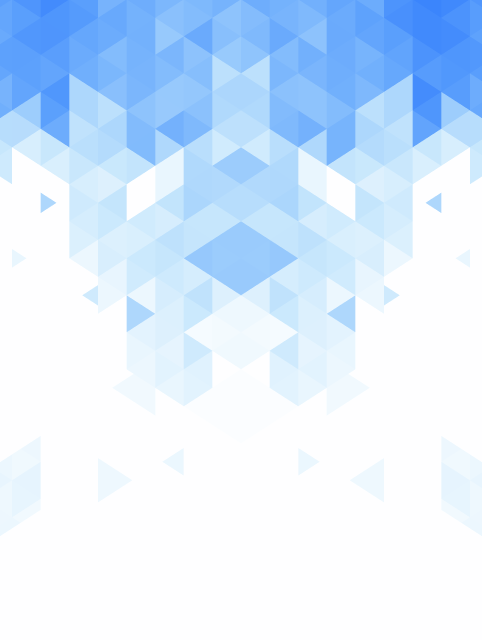
Write a Shadertoy shader that draws this background.

```glsl
// Mirrored mosaic of blue triangles that dissolves downward into white.

// Per column from the centre: upper tone, lower tone, break row, last row
const vec4 COLUMNS[9] = vec4[9](
    vec4(2.6, 1.5, 0.0, 8.0), vec4(2.6, 1.7, 2.0, 8.8), vec4(2.6, 1.5, 2.0, 8.8),
    vec4(3.1, 1.2, 2.2, 8.4), vec4(3.2, 1.5, 0.8, 6.5), vec4(3.9, 1.6, 0.4, 5.5),
    vec4(4.4, 1.5, 1.7, 2.9), vec4(4.3, 2.0, 1.0, 2.5), vec4(3.8, 1.6, 1.4, 3.0));

// Loose triangles: edge column, row, signed width, tone
const vec4 SHARDS[6] = vec4[6](
    vec4(7.0, 3.5, -0.55, 1.6), vec4(5.0, 6.0, 0.55, 0.9), vec4(8.0, 5.0, -0.5, 0.4),
    vec4(2.0, 10.5, 0.75, 0.35), vec4(5.0, 11.0, -1.2, 0.3), vec4(3.0, 8.5, 1.5, 0.25));

vec3 blueRamp(float tone) {
    const vec3 RAMP[6] = vec3[6](
        vec3(0.995, 0.998, 1.0), vec3(0.79, 0.91, 0.99), vec3(0.61, 0.80, 0.99),
        vec3(0.46, 0.70, 0.99), vec3(0.35, 0.62, 0.99), vec3(0.23, 0.52, 0.99));
    tone = clamp(tone, 0.0, 4.999);
    int i = int(tone);
    return mix(RAMP[i], RAMP[i + 1], fract(tone));
}

// True when both diagonal coordinates lie in the span: a rhombus on the axis
bool inRhombus(vec2 diagonal, float low, float high) {
    return all(greaterThanEqual(diagonal, vec2(low))) && all(lessThan(diagonal, vec2(high)));
}

vec3 mosaic(vec2 uv) {
    float side = uv.x - 0.5 * iResolution.x / iResolution.y;
    float x = abs(side) / 0.0447;
    float row = (0.8854 - uv.y) / 0.0578;

    // Two diagonal families and the column lines cut the plane into triangles
    vec2 diagonal = row + vec2(0.5, -0.5) * x;
    vec2 cell = floor(diagonal);
    float axis = cell.x - cell.y;
    float facing = x < axis ? -1.0 : 1.0;
    float middle = 0.5 * (cell.x + cell.y + 1.0);
    float column = floor(x);

    // Column fade, sampled once per triangle
    vec4 profile = COLUMNS[int(min(column, 8.0))];
    float tone = 0.0;
    if (middle < profile.z) {
        float fall = (middle + 2.0) / (profile.z + 2.0);
        tone = profile.x * (1.1 - 0.25 * fall) * (side > 0.0 ? 1.04 : 0.94);
    } else if (middle < profile.w) {
        tone = profile.y * (1.0 - 0.8 * (middle - profile.z) / (profile.w - profile.z));
    }
    float shimmer = sin(cell.x * 2.3 + facing) + sin(cell.y * 3.7 + axis)
                  + 0.7 * sin(middle * 5.1 + column * 1.9);
    tone += 0.17 * shimmer * min(tone, 1.0);

    // Stack of rhombi down the centre
    if (inRhombus(diagonal, 2.0, 4.0)) tone = 1.45 + 0.1 * shimmer;
    if (inRhombus(diagonal, 2.0, 3.0)) tone = 2.0;
    if (inRhombus(diagonal, 4.0, 6.0)) tone = 2.1 + 0.12 * shimmer;
    if (inRhombus(diagonal, 6.0, 8.0)) tone = 0.25 + 0.04 * shimmer;
    if (inRhombus(diagonal, 8.0, 10.0)) tone = 0.06;

    // Accent cells and bright slanted windows
    if (cell == vec2(-1.0, -2.0) && facing > 0.0) tone = 3.4;
    if (cell == vec2(2.0, 0.0)) tone = 2.9 + 0.15 * facing;
    if (cell == vec2(8.0, 4.0) && facing < 0.0) tone = 1.6;
    if (cell == vec2(8.0, 6.0) && facing < 0.0) tone = 0.9;
    if (cell.y == 1.0 && column == 2.0) tone = 0.4;
    if (cell.y == 1.0 && column == 3.0) tone = 0.0;

    // Pale slabs at the outer edges
    if (x > 7.0 && diagonal.y > 6.3 && diagonal.y < 8.3) tone = 0.35 + 0.05 * shimmer;

    for (int i = 0; i < 6; i++) {
        vec4 shard = SHARDS[i];
        float along = (x - shard.x) / shard.z;
        float halfHeight = 0.5 * abs(shard.z) * (1.0 - along);
        if (along > 0.0 && abs(row - shard.y) < halfHeight) tone = max(tone, shard.w);
    }
    return blueRamp(tone);
}

void mainImage(out vec4 fragColor, in vec2 fragCoord) {
    // Average a 3 by 3 grid of samples to smooth the edges
    vec3 color = vec3(0.0);
    for (int i = 0; i < 9; i++) {
        vec2 offset = (vec2(i % 3, i / 3) - 1.0) / 3.0;
        color += mosaic((fragCoord + offset) / iResolution.y);
    }
    fragColor = vec4(color / 9.0, 1.0);
}
```
